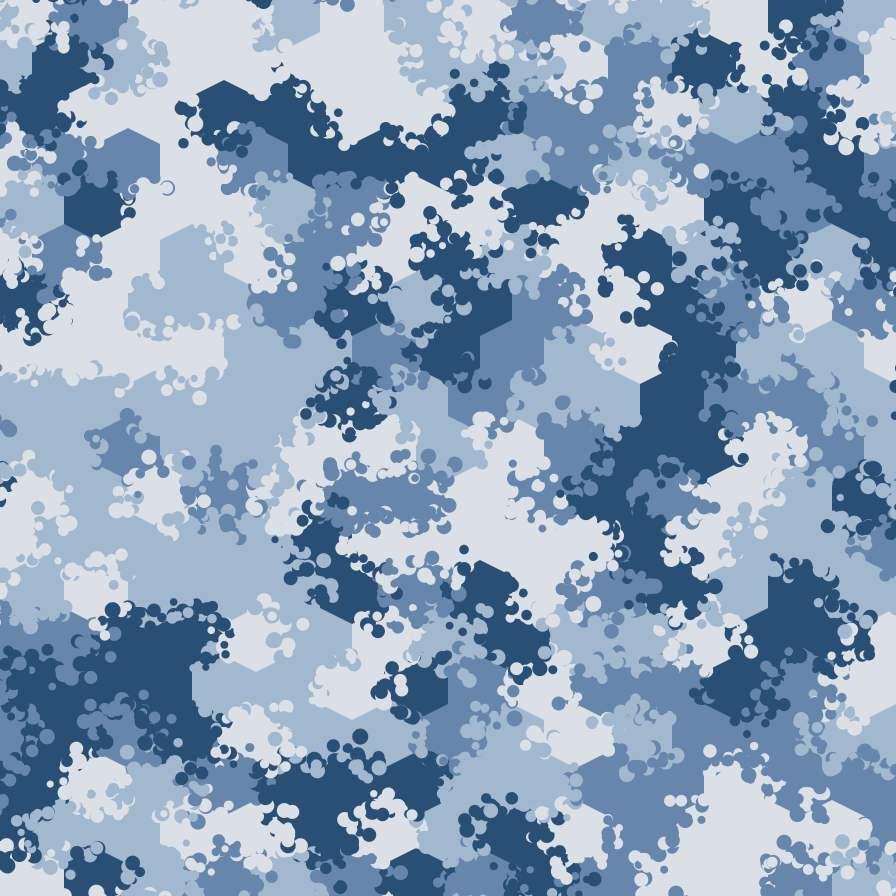
A Shadertoy shader for this pattern:

```glsl
const float COLUMNS = 14.0;
const int BLOBS = 14;

// Integer hash: three random values from a cell and a seed
vec3 hash3(vec2 cell, int seed) {
    uvec3 v = uvec3(ivec3(ivec2(cell) + 512, seed + 7));
    v = v * 1664525u + 1013904223u;
    v.x += v.y * v.z; v.y += v.z * v.x; v.z += v.x * v.y;
    v ^= v >> 16u;
    v.x += v.y * v.z; v.y += v.z * v.x; v.z += v.x * v.y;
    return vec3(v >> 8u) / 16777216.0;
}

vec3 cellColor(vec2 cell) {
    const vec3 navy = vec3(0.16, 0.31, 0.46);
    const vec3 steel = vec3(0.40, 0.53, 0.67);
    const vec3 mist = vec3(0.63, 0.72, 0.81);
    const vec3 snow = vec3(0.86, 0.88, 0.90);
    float pick = hash3(cell, 0).x;
    return pick < 0.25 ? navy : pick < 0.495 ? steel : pick < 0.76 ? mist : snow;
}

vec2 cellCenter(vec2 cell) {
    return vec2(cell.x + 0.5 + 0.5 * mod(cell.y, 2.0), cell.y * 0.75 + 0.25);
}

// Hexagonal norm: 0.5 on the border of a cell
float hexNorm(vec2 p) {
    p = abs(p);
    return max(p.x, 0.5 * p.x + p.y);
}

// Nearby cell, i columns and j rows away
vec2 nearbyCell(vec2 p, int i, int j) {
    float row = floor((p.y - 0.25) / 0.75 + 0.5) + float(j);
    return vec2(floor(p.x - 0.5 * mod(row, 2.0)) + float(i), row);
}

// Flat hexagons, blended across their shared borders
vec3 hexBase(vec2 p, float pixel) {
    float nearest = 9.0, second = 9.0;
    vec2 nearestCell = vec2(0.0), secondCell = vec2(0.0);
    for (int j = -1; j <= 1; j++)
    for (int i = -1; i <= 1; i++) {
        vec2 cell = nearbyCell(p, i, j);
        float d = hexNorm(p - cellCenter(cell));
        if (d < nearest) {
            second = nearest; secondCell = nearestCell;
            nearest = d; nearestCell = cell;
        } else if (d < second) {
            second = d; secondCell = cell;
        }
    }
    float blend = clamp(0.5 + 0.5 * (second - nearest) / pixel, 0.0, 1.0);
    return mix(cellColor(secondCell), cellColor(nearestCell), blend);
}

// Round blobs of both neighbouring colors, scattered along one border
vec3 frayBorder(vec3 color, vec2 p, vec2 cell, int side, float pixel) {
    float odd = mod(cell.y, 2.0);
    vec2 other = cell + vec2(1.0, 0.0);
    vec2 middle = vec2(0.5, 0.0), halfEdge = vec2(0.0, 0.25);
    if (side == 1) {
        other = cell + vec2(odd, 1.0);
        middle = vec2(0.25, 0.375); halfEdge = vec2(0.25, -0.125);
    } else if (side == 2) {
        other = cell + vec2(odd - 1.0, 1.0);
        middle = vec2(-0.25, 0.375); halfEdge = vec2(0.25, 0.125);
    }
    vec2 q = p - cellCenter(cell) - middle;
    if (dot(q, q) > 0.5) return color;

    // Some borders stay straight
    if (hash3(cell, 1 + side).y < 0.22) return color;
    vec3 colorA = cellColor(cell), colorB = cellColor(other);
    if (colorA == colorB) return color;

    for (int k = 0; k < BLOBS; k++) {
        vec3 h = hash3(cell, 10 + side * BLOBS + k);
        float along = 2.2 * h.x - 1.1;
        float spread = 2.0 * h.y - 1.0;
        vec2 blob = halfEdge * along + normalize(middle) * 0.29 * spread * spread * spread;
        float radius = mix(0.055, 0.125, fract(h.z * 2.0));
        float cover = clamp((radius - length(q - blob)) / pixel + 0.5, 0.0, 1.0);
        color = mix(color, h.z < 0.5 ? colorA : colorB, cover);
    }
    return color;
}

void mainImage(out vec4 fragColor, in vec2 fragCoord) {
    vec2 p = fragCoord / iResolution.y * COLUMNS;
    float pixel = COLUMNS / iResolution.y;
    vec3 color = hexBase(p, pixel);

    // Each cell owns its right and two upper borders
    for (int j = -1; j <= 1; j++)
    for (int i = -1; i <= 1; i++)
    for (int side = 0; side < 3; side++)
        color = frayBorder(color, p, nearbyCell(p, i, j), side, pixel);

    fragColor = vec4(color, 1.0);
}
```
